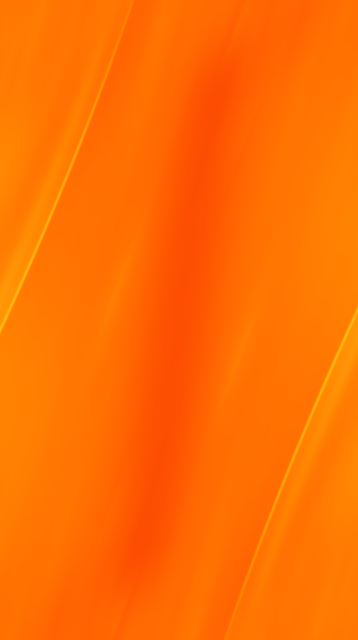
Write a WebGL 2 fragment shader that draws this background.

```glsl
#version 300 es
precision highp float;
// Silky orange backdrop: a red central band, slanted light streaks and two bright creases.
uniform vec2 u_resolution;
out vec4 fragColor;

// Soft elliptical spot, sheared so that it leans to the right.
float spot(vec2 p, vec2 center, vec2 size, float lean) {
  vec2 d = p - center;
  d.x -= lean * d.y;
  d /= size;
  return exp(-dot(d, d));
}

// Streak with one crisp edge; a negative width makes it fade to the left.
float streak(vec2 p, vec2 center, float width, float halfLength) {
  vec2 d = p - center;
  float k = (d.x - 0.38 * d.y) / width;
  float along = d.y / halfLength;
  return exp(-max(k, 0.0)) * smoothstep(-0.2, 0.15, k) * exp(-along * along);
}

// Lights and shades of one half; the other half is the same turned by 180 degrees.
float halfTone(vec2 p) {
  // Broad patches.
  float tone = 0.085 * spot(p, vec2(0.30, 0.14), vec2(0.13, 0.24), 0.1);
  tone += 0.09 * spot(p, vec2(-0.29, 0.23), vec2(0.06, 0.13), 0.35);
  tone += 0.04 * spot(p, vec2(-0.27, 0.46), vec2(0.10, 0.10), 0.4);
  tone -= 0.045 * spot(p, vec2(-0.085, 0.42), vec2(0.035, 0.15), 0.35);
  tone -= 0.045 * spot(p, vec2(0.17, 0.48), vec2(0.07, 0.10), 0.3);
  tone += 0.025 * spot(p, vec2(-0.035, 0.42), vec2(0.022, 0.18), 0.3);

  // Faint streaks.
  tone += 0.035 * spot(p, vec2(-0.100, 0.045), vec2(0.016, 0.11), 0.34);
  tone += 0.025 * streak(p, vec2(-0.094, 0.064), 0.018, 0.09);
  tone += 0.045 * streak(p, vec2(0.090, 0.46), 0.025, 0.06);
  tone += 0.028 * streak(p, vec2(0.114, 0.31), -0.025, 0.08);

  // Curved crease with a glowing fold on its left side.
  float t = 0.5 - p.y;
  float u = p.x + 0.0716 + 0.345 * t + 0.11 * t * t;
  float strength = smoothstep(-0.15, 0.3, t) * smoothstep(0.75, 0.45, t);
  float left = smoothstep(0.003, -0.003, u);
  float fold = (u + 0.024) / 0.011;
  tone += 0.20 * strength * exp(-u * u / 0.000006);
  tone += left * (0.05 + 0.05 * smoothstep(0.2, 0.5, t)) * exp(min(u, 0.0) / 0.035);
  tone += 0.055 * strength * exp(-fold * fold);
  tone -= 0.03 * spot(vec2(u, p.y), vec2(-0.055, 0.25), vec2(0.018, 0.16), 0.0);
  return tone;
}

// Layered sines drawn out along the lean of the streaks.
float silk(vec2 p) {
  float s = p.x - 0.36 * p.y;
  float wave = cos(67.0 * s + 2.0 * sin(5.0 * p.y));
  wave += 0.6 * cos(131.0 * s - 3.0 * sin(7.0 * p.y));
  wave += 0.35 * cos(239.0 * s + 9.0 * p.y);
  return wave;
}

void main() {
  vec2 p = (gl_FragCoord.xy - 0.5 * u_resolution) / u_resolution.y;

  // Curved red band, fading towards the top and bottom.
  float d = (p.x - 0.14 * p.y - 0.25 * p.y * p.y * p.y) / 0.062;
  float fade = 1.0 - 0.8 * smoothstep(0.34, 0.5, abs(p.y));
  float green = 0.435 - 0.13 * fade * exp(-d * d);

  green += halfTone(p) + halfTone(-p);
  green += silk(p) * mix(0.0025, 0.008, smoothstep(0.15, 0.5, abs(p.y)));
  green = clamp(green, 0.29, 0.72);

  float red = mix(0.99, 1.0, smoothstep(0.30, 0.38, green));
  float blue = 0.008 + 0.04 * smoothstep(0.48, 0.72, green);
  fragColor = vec4(red, green, blue, 1.0);
}
```
